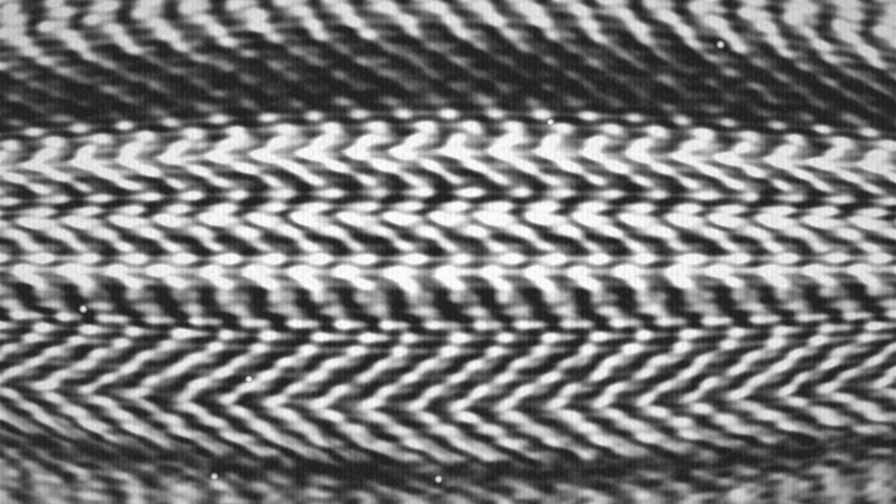
This texture is drawn by a Shadertoy shader. Its source:

```glsl
// Analog screen interference: slanted grey dashes in bulging horizontal bands.

const float TAU = 6.28319;
const float REPEATS = 19.3;      // dashes across the canvas
const float LINES = 38.0;        // scan lines down the canvas
const float BULGE = 0.18;        // bending of the bands away from the middle
const vec2 LINE_STEP = vec2(0.4, 0.85);   // snap to lines: strokes, loose dashes
const vec2 LINE_GAP = vec2(0.25, 0.52);   // gap darkness: strokes, loose dashes
const vec2 LINE_JITTER = vec2(0.12, 0.3); // line shift: strokes, loose dashes
const float WOBBLE = 0.2;        // shift wear along a line, in repeats
const float WEAR = 0.75;         // uneven dash strength
const float FLECKS = 0.55;       // short horizontal streaks
const float TONE_GAIN = 2.4;
const float GRAIN = 0.08;
const float MESH = 0.02;
const float MESH_COLUMNS = 170.0;
const float SPARK_CHANCE = 0.003;
const float VIGNETTE = 0.55;
const vec3 DARK = vec3(0.135, 0.135, 0.145);
const vec3 LIGHT = vec3(0.98, 0.98, 0.975);

// Rows of loose dashes: (height, half width)
const int LOOSE_ROWS = 4;
const vec2 LOOSE[LOOSE_ROWS] = vec2[LOOSE_ROWS](
    vec2(0.775, 0.035), vec2(0.605, 0.035), vec2(0.48, 0.03), vec2(0.335, 0.045));

// Band profiles from top to bottom: (height, value)
const int KNOTS = 18;
const vec2 SHIFT[KNOTS] = vec2[KNOTS](
    vec2(1.0, 0.2), vec2(0.95, 0.8), vec2(0.92, 1.2), vec2(0.80, 3.4),
    vec2(0.77, 3.8), vec2(0.74, 4.2), vec2(0.70, 3.7), vec2(0.63, 5.2),
    vec2(0.575, 4.5), vec2(0.50, 6.0), vec2(0.455, 5.5), vec2(0.42, 6.0),
    vec2(0.38, 6.1), vec2(0.33, 7.0), vec2(0.30, 6.7), vec2(0.19, 4.8),
    vec2(0.12, 6.0), vec2(0.0, 9.0));
const vec2 TONE[KNOTS] = vec2[KNOTS](
    vec2(1.0, 0.64), vec2(0.955, 0.6), vec2(0.92, 0.25), vec2(0.82, 0.1),
    vec2(0.79, 0.22), vec2(0.74, 0.62), vec2(0.695, 0.92), vec2(0.65, 0.46),
    vec2(0.60, 0.42), vec2(0.57, 0.97), vec2(0.52, 0.4), vec2(0.455, 0.95),
    vec2(0.41, 0.32), vec2(0.34, 0.47), vec2(0.19, 0.5), vec2(0.11, 0.56),
    vec2(0.06, 0.1), vec2(0.0, 0.55));

float hash(vec2 p) {
    vec3 q = fract(vec3(p.xyx) * 0.1031);
    q += dot(q, q.yzx + 33.33);
    return fract((q.x + q.y) * q.z);
}

float noise(vec2 p) {
    vec2 i = floor(p), f = fract(p);
    f = f * f * (3.0 - 2.0 * f);
    return mix(mix(hash(i), hash(i + vec2(1, 0)), f.x),
               mix(hash(i + vec2(0, 1)), hash(i + vec2(1, 1)), f.x), f.y);
}

// Linear interpolation along a band profile
float profile(vec2 knots[KNOTS], float height) {
    float value = knots[0].y;
    for (int i = 1; i < KNOTS; i++) {
        float t = (knots[i - 1].x - height) / (knots[i - 1].x - knots[i].x);
        value = mix(value, knots[i].y, clamp(t, 0.0, 1.0));
    }
    return value;
}

// How far the dashes separate into single rows at a height
float looseness(float height) {
    float loose = 0.0;
    for (int i = 0; i < LOOSE_ROWS; i++) {
        float d = abs(height - LOOSE[i].x) / LOOSE[i].y;
        loose = max(loose, 1.0 - smoothstep(0.4, 1.0, d));
    }
    return loose;
}

// Repeating dash of one scan line, with its own shift and shape
float dashWave(vec2 p, float line, float loose) {
    float snap = mix(LINE_STEP.x, LINE_STEP.y, loose);
    float height = mix(p.y, (line + 0.5) / LINES, snap);
    float wobble = noise(vec2(p.x * REPEATS * 0.9, line * 3.7 + 150.0)) - 0.5;
    float own = hash(vec2(line + 60.0, 7.0)) - 0.5;
    float phase = p.x * REPEATS - profile(SHIFT, height) + WOBBLE * wobble
                + mix(LINE_JITTER.x, LINE_JITTER.y, loose) * own;
    return cos(TAU * phase) + (0.25 + 0.3 * own) * cos(2.0 * TAU * phase + 5.0 * own);
}

// Rare soft bright specks
float spark(vec2 p) {
    vec2 cell = floor(p);
    vec2 centre = 0.3 + 0.4 * vec2(hash(cell + 11.0), hash(cell + 47.0));
    float lit = step(hash(cell + 83.0), SPARK_CHANCE);
    return lit * (1.0 - smoothstep(0.05, 0.3, length(fract(p) - centre)));
}

void mainImage(out vec4 fragColor, in vec2 fragCoord) {
    vec2 uv = fragCoord / iResolution.xy;
    vec2 q = uv - 0.5;
    // Bulged screen surface
    vec2 p = vec2(uv.x, 0.5 + q.y * (1.0 + BULGE * 4.0 * q.x * q.x));
    // Blend the two nearest scan lines
    float row = p.y * LINES - 0.5;
    float line = floor(row), f = row - line;
    float loose = looseness(p.y);
    float wave = mix(dashWave(p, line, loose), dashWave(p, line + 1.0, loose),
                     smoothstep(0.15, 0.85, f));
    // Band tone, line gaps and wear; dashes fade in the dark and at the bottom
    float tone = profile(TONE, p.y);
    float faded = 1.0 - smoothstep(0.04, 0.16, p.y);
    float strength = mix(0.4, 1.0, smoothstep(0.1, 0.45, tone)) * (1.0 - 0.5 * faded);
    float blotch = noise(vec2(p.x * REPEATS * 2.3, p.y * LINES * 1.2) + 40.0) - 0.5;
    float fleck = noise(vec2(p.x * REPEATS * 3.4, p.y * LINES * 2.0) + 90.0) - 0.5;
    float signal = strength * wave + TONE_GAIN * (tone - 0.5)
                 + WEAR * blotch + FLECKS * (1.0 + faded) * fleck
                 + mix(LINE_GAP.x, LINE_GAP.y, loose) * strength * cos(TAU * f);
    float luma = pow(smoothstep(-1.6, 1.4, signal), 1.35);
    // Grain, screen mesh and specks
    luma += GRAIN * (noise(uv * vec2(320.0, 180.0)) - 0.5);
    luma += MESH * cos(TAU * MESH_COLUMNS * uv.x);
    luma = max(luma, spark(uv * vec2(48.0, 27.0))) * (1.0 - VIGNETTE * dot(q, q));
    fragColor = vec4(mix(DARK, LIGHT, clamp(luma, 0.0, 1.0)), 1.0);
}
```
